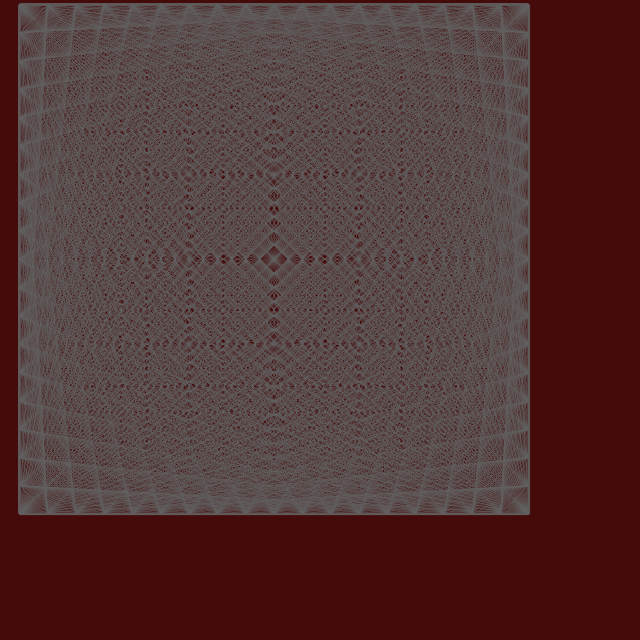
Reproduce this pattern procedurally as a Shadertoy shader.

```glsl
// String art on a square frame: evenly spaced pegs on the four sides, with a
// thin thread from each peg to every peg on the other sides. Each pixel casts
// a line from a peg through itself and checks how near a peg it lands.

const vec3 BACKGROUND = vec3(0.27, 0.04, 0.04);
const vec3 THREAD = vec3(0.38, 0.375, 0.375);
const vec2 CENTER = vec2(0.4283, 0.595);
const float HALF_SIDE = 0.398;       // center to peg row
const float GAPS = 18.0;             // peg spacings along one side
const float THREAD_WIDTH = 0.00062;
const float RIM_WIDTH = 0.0046;      // solid border over the pegs
const float RIM_ROUND = 0.005;
const float RIM_OPACITY = 0.92;

// Share of the pixel left bare by the thread ending at the peg nearest to
// landing; scale turns the miss along the side into distance at the pixel.
float bare(float landing, float scale, float firstPeg, float width, float pixel) {
    float peg = round(landing);
    if (peg < firstPeg || peg > GAPS) return 1.0;
    float dist = abs(landing - peg) * scale;
    float cover = (0.5 * (width + pixel) - dist) / pixel;
    return 1.0 - clamp(cover, 0.0, min(1.0, width / pixel));
}

// Thread from a peg on the far side (y = GAPS) to the near side (y = 0).
float acrossThread(vec2 p, float peg, float width, float pixel) {
    float depth = 1.0 - p.y / GAPS;
    float landing = peg + (p.x - peg) / depth;
    float slope = (landing - peg) / GAPS;
    return bare(landing, depth * inversesqrt(1.0 + slope * slope), 0.0, width, pixel);
}

// Thread around the corner at the origin, from (0, peg) to the side y = 0.
// Only the half nearer to the landing end is drawn.
float cornerThread(vec2 p, float peg, float width, float pixel) {
    float depth = 1.0 - p.y / peg;
    if (depth < 0.5) return 1.0;
    float landing = p.x / depth;
    float slope = landing / peg;
    return bare(landing, depth * inversesqrt(1.0 + slope * slope), 1.0, width, pixel);
}

float threadCover(vec2 p, float width, float pixel) {
    float open = 1.0;
    vec2 folded = min(p, GAPS - p);

    // Threads between opposite sides
    for (float peg = 0.0; peg <= GAPS; peg++) {
        open *= acrossThread(folded, peg, width, pixel);
        open *= acrossThread(folded.yx, peg, width, pixel);
    }

    // Threads between neighboring sides, one corner at a time
    for (int corner = 0; corner < 4; corner++) {
        vec2 flip = vec2(corner & 1, corner >> 1);
        vec2 q = mix(p, GAPS - p, flip);
        for (float peg = 1.0; peg <= GAPS; peg++) {
            open *= cornerThread(q, peg, width, pixel);
            open *= cornerThread(q.yx, peg, width, pixel);
        }
    }
    return 1.0 - open;
}

float roundedBox(vec2 p, float halfSide, float radius) {
    vec2 d = abs(p) - halfSide + radius;
    return length(max(d, 0.0)) + min(max(d.x, d.y), 0.0) - radius;
}

void mainImage(out vec4 fragColor, in vec2 fragCoord) {
    float pixel = 1.0 / iResolution.y;
    vec2 p = fragCoord * pixel - CENTER;
    float edge = roundedBox(p, HALF_SIDE + 0.5 * RIM_WIDTH, RIM_ROUND);

    // Threads inside the frame, in units of peg spacing
    float cover = 0.0;
    if (max(abs(p.x), abs(p.y)) < HALF_SIDE) {
        float toPegs = GAPS / (2.0 * HALF_SIDE);
        cover = threadCover((p + HALF_SIDE) * toPegs, THREAD_WIDTH * toPegs, pixel * toPegs);
    }

    // Border band
    float rimDistance = abs(edge + 0.5 * RIM_WIDTH) - 0.5 * RIM_WIDTH;
    float rim = clamp(0.5 - rimDistance / pixel, 0.0, 1.0);
    cover = max(cover, RIM_OPACITY * rim);
    cover *= clamp(0.5 - edge / pixel, 0.0, 1.0);

    fragColor = vec4(mix(BACKGROUND, THREAD, cover), 1.0);
}
```
